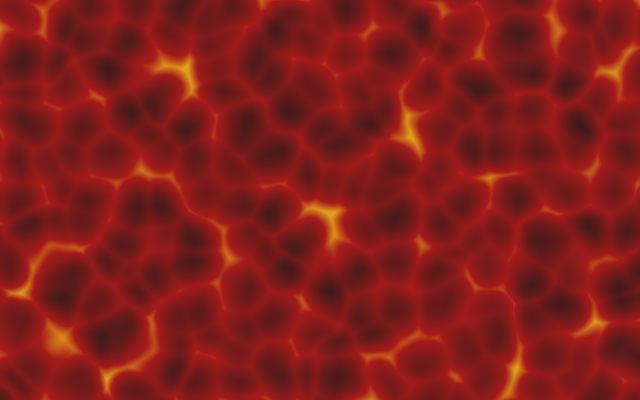
Reproduce this texture procedurally as a Shadertoy shader.

```glsl
// Glowing lava crust: dark soft cells parted by thin red and gold seams.
// A smooth cellular distance with a random depth per cell is bent by
// value noise, then mapped to a crust - ember - gold colour ramp.

const float CELLS_PER_HEIGHT = 10.8;
const float JITTER = 0.9;
const float MIN_DEPTH = 0.04;
const float DEPTH_RANGE = 0.26;
const float SEAM_SHARPNESS = 26.0;

const vec3 CRUST = vec3(0.25, 0.10, 0.10);
const vec3 EMBER = vec3(0.65, 0.10, 0.10);
const vec3 GOLD  = vec3(0.88, 0.62, 0.11);

// Integer hash: three values in 0..1 for a lattice point and a seed
vec3 hash3(vec2 lattice, int seed) {
    uvec3 v = uvec3(ivec3(ivec2(lattice), seed));
    v = v * 1664525u + 1013904223u;
    v += v.yzx * v.zxy;
    v ^= v >> 16u;
    v += v.yzx * v.zxy;
    return vec3(v >> 8u) / 16777216.0;
}

// Smooth two-channel value noise in -1..1
vec2 noise2(vec2 p, int seed) {
    vec2 cell = floor(p);
    vec2 f = p - cell;
    f = f * f * f * (f * (f * 6.0 - 15.0) + 10.0);
    vec2 low = mix(hash3(cell, seed).xy, hash3(cell + vec2(1, 0), seed).xy, f.x);
    vec2 high = mix(hash3(cell + vec2(0, 1), seed).xy, hash3(cell + vec2(1, 1), seed).xy, f.x);
    return mix(low, high, f.y) * 2.0 - 1.0;
}

// Distance to the nearest seed; seeds lie at random depths below the plane
float cellDistance(vec2 p, float jitter, float sharpness, int seed) {
    vec2 home = floor(p);
    float sum = 0.0;
    for (int y = -1; y <= 1; y++) {
        for (int x = -1; x <= 1; x++) {
            vec2 cell = home + vec2(x, y);
            vec3 rnd = hash3(cell, seed);
            vec2 offset = cell + 0.5 + jitter * (rnd.xy - 0.5) - p;
            float depth = MIN_DEPTH + DEPTH_RANGE * rnd.z;
            sum += exp(-sharpness * (dot(offset, offset) + depth));
        }
    }
    return sqrt(max(-log(sum) / sharpness, 0.0));
}

// Colour ramp from cool crust to hot seam
vec3 lavaColor(float heat) {
    vec3 color = mix(CRUST, EMBER, clamp((heat - 0.21) / 0.58, 0.0, 1.0));
    return mix(color, GOLD, clamp((heat - 0.79) / 0.26, 0.0, 1.0));
}

void mainImage(out vec4 fragColor, in vec2 fragCoord) {
    vec2 p = fragCoord / iResolution.y * CELLS_PER_HEIGHT;

    // Bend the cells so that the seams curve
    vec2 warped = p + 0.24 * noise2(p * 0.9, 11) + 0.05 * noise2(p * 2.1, 23);

    float heat = cellDistance(warped, JITTER, SEAM_SHARPNESS, 5);
    fragColor = vec4(lavaColor(heat), 1.0);
}
```
